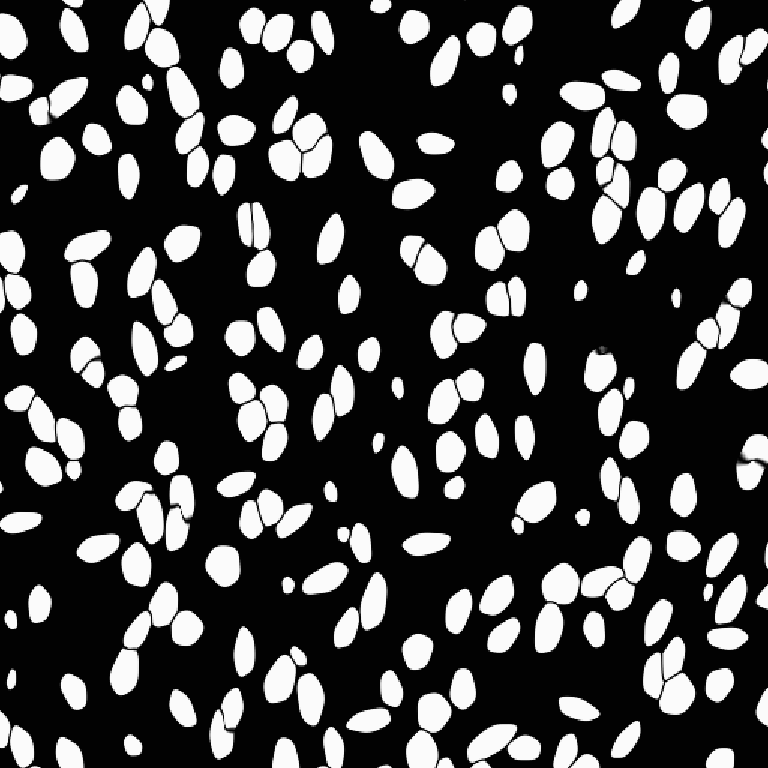
A WebGL 2 fragment shader for this pattern:

```glsl
#version 300 es
precision highp float;

uniform vec2 u_resolution;
out vec4 outColor;

const float CELLS = 15.0;

vec4 hash4(vec2 cell, float seed) {
  vec4 phase = vec4(0.0, 1.7, 3.1, 4.6) + seed;
  return fract(sin(dot(cell, vec2(12.98, 78.23)) + phase * 37.7) * 43758.5);
}

// Signed distance to a slightly lumpy ellipse, long axis along y
float grainDistance(vec2 q, vec2 radii, float phase) {
  q += 1e-6;
  vec2 n = q / radii;
  float angle = atan(n.y, n.x);
  float lumps = 0.045 * sin(3.0 * angle + phase) + 0.03 * sin(5.0 * angle - 2.0 * phase);
  float k = length(n);
  return (k * (1.0 + lumps) - 1.0) * k / length(n / radii);
}

// Distance to the grain owned by one grid cell
float cellGrain(vec2 uv, vec2 cell) {
  vec4 place = hash4(cell, 1.3);
  vec4 form = hash4(cell, 8.9);
  float density = 0.9 + 0.22 * sin(cell.x * 0.9 + 1.0) * sin(cell.y * 0.8 + 2.0);
  if (place.z > density) return 1.0;

  vec2 center = (cell + 0.5 + 0.92 * (place.xy - 0.5)) / CELLS;
  float size = form.x < 0.12 ? mix(0.008, 0.014, form.y) : mix(0.018, 0.0255, form.y);
  float stretch = sqrt(mix(1.1, 2.4, form.z));

  // Mostly upright, leaning left on the left side and right on the right side
  float tilt = 0.65 * (form.w + place.w - 1.0) + 0.8 * (center.x - 0.42);
  if (fract(form.w * 17.0) < 0.13) tilt += 1.2;
  vec2 axis = vec2(sin(tilt), cos(tilt));
  vec2 v = uv - center;
  vec2 q = vec2(v.x * axis.y - v.y * axis.x, dot(v, axis));
  return grainDistance(q, size * vec2(1.0 / stretch, stretch), 6.28 * place.w);
}

void main() {
  float scale = min(u_resolution.x, u_resolution.y);
  vec2 uv = gl_FragCoord.xy / scale;

  // Coarse steps give the outlines their small jags
  vec2 steps = uv * 256.0;
  uv = (floor(steps) + smoothstep(0.2, 0.8, fract(steps))) / 256.0;

  // Nearest two grains
  float nearest = 1.0;
  float second = 1.0;
  vec2 home = floor(uv * CELLS);
  for (int y = -1; y <= 1; y++) {
    for (int x = -1; x <= 1; x++) {
      float d = cellGrain(uv, home + vec2(x, y));
      second = min(second, max(nearest, d));
      nearest = min(nearest, d);
    }
  }

  // Thin dark seam where grains touch
  float d = max(nearest, 0.0012 - 0.5 * (second - nearest));
  float blur = max(0.0011, 0.6 / scale);
  float mask = 1.0 - smoothstep(-blur, blur, d);

  vec3 background = vec3(0.008);
  vec3 grainWhite = vec3(0.985);
  outColor = vec4(mix(background, grainWhite, mask), 1.0);
}
```
